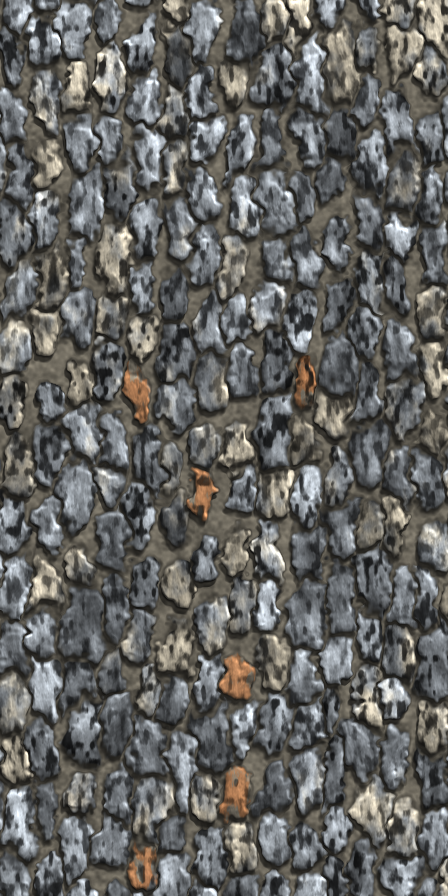
Give the GLSL for this texture, as a WebGL 2 fragment shader.

```glsl
#version 300 es
precision highp float;
// Wall of upright, weathered stones bedded in sandy mortar.
// Jittered columns of tapered superellipses compete for space; stretched
// noise gives bark-like grain, and offset samples give relief and shadow.

uniform vec2 u_resolution;
out vec4 fragColor;

const vec2 GRID = vec2(14.0, 7.6);        // stones per canvas width
const vec2 LIGHT = vec2(0.35, 0.94);      // direction towards the light
const vec3 CHARCOAL = vec3(0.27, 0.28, 0.29);
const vec3 PALE = vec3(0.69, 0.72, 0.75);
const vec3 TAN = vec3(0.71, 0.66, 0.56);
const vec3 RUST = vec3(0.56, 0.36, 0.22);
const vec3 MORTAR = vec3(0.43, 0.41, 0.365);

struct Stone {
    float body;   // above zero inside, growing towards the middle
    vec2 id;      // random pair that identifies the stone
    float tilt;
};

vec2 hash2(vec2 p) {
    vec3 q = fract(vec3(p.xyx) * vec3(0.1031, 0.1030, 0.0973));
    q += dot(q, q.yzx + 33.33);
    return fract((q.xx + q.yz) * q.zy);
}

float noise(vec2 p) {
    vec2 i = floor(p), f = fract(p);
    f = f * f * (3.0 - 2.0 * f);
    float low = mix(hash2(i).x, hash2(i + vec2(1, 0)).x, f.x);
    float high = mix(hash2(i + vec2(0, 1)).x, hash2(i + vec2(1, 1)).x, f.x);
    return mix(low, high, f.y);
}

float fbm(vec2 p) {
    float sum = 0.0, amp = 0.533;
    for (int i = 0; i < 4; i++) {
        sum += amp * noise(p);
        p = mat2(1.6, 1.2, -1.2, 1.6) * p + 17.3;
        amp *= 0.5;
    }
    return sum;
}

// Distance from a stone's centre, scaled to 1 on its outline
float outline(vec2 d, vec2 halfSize, float taper) {
    d.x *= 1.0 + taper * d.y;
    vec2 q = pow(abs(d / halfSize) + 1e-4, vec2(2.5));
    return pow(q.x + q.y, 0.4);
}

Stone findStone(vec2 p) {
    vec2 wobble = vec2(noise(p * 32.0), noise(p * 32.0 + 51.0)) - 0.5;
    vec2 chips = vec2(noise(p * 85.0 + 9.0), noise(p * 85.0 + 77.0)) - 0.5;
    vec2 g = p * GRID + wobble * vec2(0.36, 0.26) + chips * vec2(0.16, 0.10);
    float first = 9.0, second = 9.0;
    Stone s = Stone(0.0, vec2(0.0), 0.0);
    for (int i = -1; i <= 1; i++) {
        float column = floor(g.x) + float(i);
        float shift = hash2(vec2(column, 91.0)).x;
        for (int j = -1; j <= 1; j++) {
            vec2 cell = vec2(column, floor(g.y - shift) + float(j)) + 40.0;
            vec2 place = hash2(cell), shape = hash2(cell + 130.0);
            vec2 size = hash2(cell + 270.0);
            vec2 centre = cell - 39.5 + vec2(0.0, shift) + (place - 0.5) * vec2(0.46, 0.36);
            float tilt = (shape.x - 0.5) * 0.5;
            vec2 d = g - centre;
            d.x += tilt * d.y;
            vec2 halfSize = mix(vec2(0.39, 0.42), vec2(0.60, 0.64), size);
            halfSize += 0.22 * pow(place.x, 6.0);
            float r = outline(d, halfSize, (shape.y - 0.5) * 1.3);
            if (r < first) {
                second = first;
                first = r;
                s.id = hash2(cell + 410.0);
                s.tilt = tilt;
            } else {
                second = min(second, r);
            }
        }
    }
    s.body = min(1.0 - first, 0.5 * (second - first) - 0.04);
    return s;
}

// Lengthwise fibres, sheared to follow the stone
float grain(vec2 p, Stone s) {
    vec2 q = vec2(p.x + 0.5 * s.tilt * p.y, p.y);
    return fbm(q * vec2(62.0, 27.0) + s.id * 60.0);
}

float height(vec2 p, Stone s) {
    float dome = smoothstep(0.0, 0.36, s.body);
    return dome * (0.6 + 0.9 * grain(p, s)) + 0.3 * noise(p * 100.0) * (1.0 - dome);
}

vec3 stoneColour(vec2 p, Stone s) {
    float fibre = grain(p, s);
    float patches = fbm(p * vec2(24.0, 15.0) + s.id * 35.0);
    float tone = 0.20 + 0.50 * s.id.x + 1.1 * (patches - 0.5);
    vec3 colour = mix(CHARCOAL, PALE, clamp(tone, 0.0, 1.0));
    float warmth = smoothstep(0.62, 0.95, s.id.y + 0.8 * (patches - 0.5));
    colour = mix(colour, TAN * (0.65 + 0.45 * tone), 0.75 * warmth);
    float rusty = step(0.975, s.id.y) * smoothstep(0.3, 0.5, fibre);
    colour = mix(colour, RUST, 0.8 * rusty);
    // Dark pits, denser on rough stones
    float pitNoise = noise(p * vec2(100.0, 52.0) + s.id * 90.0);
    float pits = smoothstep(0.56, 0.82, pitNoise * 0.6 + (1.0 - fibre) * 0.55);
    colour *= 0.55 + 0.98 * fibre;
    return colour * (1.0 - pits * mix(0.35, 0.75, fract(s.id.x * 7.0)));
}

void main() {
    vec2 p = gl_FragCoord.xy / u_resolution.x;
    Stone here = findStone(p);
    vec2 q = p + LIGHT * 0.005;
    float relief = height(p, here) - height(q, findStone(q));
    float blocker = findStone(p + LIGHT * 0.015).body;

    // Mortar with grit, shaded by the stones above it
    float mask = smoothstep(0.0, 0.11, here.body);
    vec3 bed = MORTAR * (0.68 + 0.42 * fbm(p * 45.0) + 0.25 * noise(p * 120.0));
    bed *= 1.0 - 0.55 * smoothstep(-0.04, 0.16, blocker);
    bed *= 1.0 - 0.25 * smoothstep(-0.16, 0.02, here.body);

    // Stones with darkened rims, lit by the relief
    vec3 face = stoneColour(p, here) * mix(0.72, 1.06, smoothstep(0.02, 0.25, here.body));
    vec3 colour = mix(bed, face, mask);
    colour *= clamp(1.0 + 0.75 * relief, 0.45, 1.5);
    fragColor = vec4(clamp(colour, 0.0, 1.0), 1.0);
}
```
